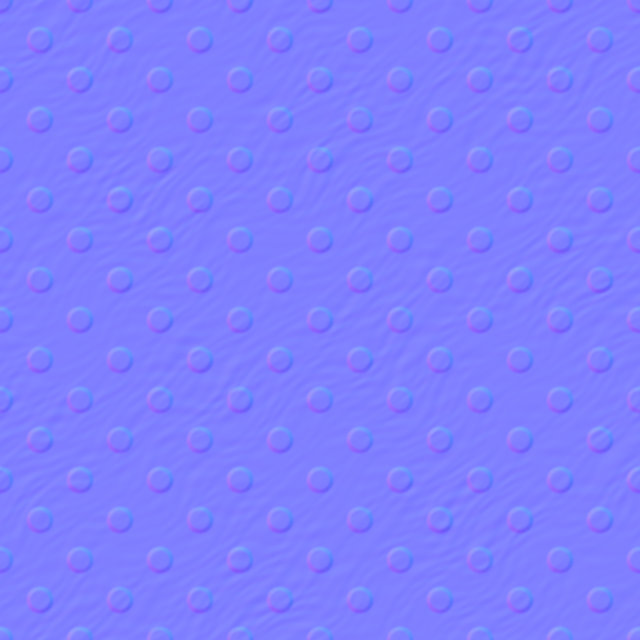
Give the GLSL for this texture map, as a Shadertoy shader.

```glsl
// Tangent-space normal map of a studded rubber sheet: staggered round studs
// with bevelled rims, over a faint leathery grain. The grain sums warped sines
// of whole-number frequency, so the sheet tiles without a seam.

const float TAU = 6.2831853;
const float REPEATS = 8.0;           // stud cells across and down
const float RIM_RADIUS = 0.143;      // middle of the bevel, in cells
const float RIM_WIDTH = 0.048;       // half width of the bevel, in cells
const float RIM_SLOPE = 0.27;        // steepest tilt of the bevel
const float CROWN_SLOPE = 0.03;      // gentle tilt of the stud top
const int GRAIN_WAVES = 14;
const float GRAIN_SLOPE = 0.013;
const float GRAIN_ANGLE = 2.03;      // mean direction across the wrinkles
const float GRAIN_SPREAD = 1.1;      // range of wrinkle directions
const vec2 GRAIN_FREQUENCY = vec2(22.0, 64.0);
const vec2 TILT_SIGN = vec2(-1.0, 1.0); // red channel runs right to left

float hash(float n) {
    return fract(sin(n * 12.9898) * 437.585);
}

// Offset from the nearest stud of a staggered lattice.
vec2 nearestStud(vec2 cell) {
    vec2 centre = fract(cell) - 0.5;
    vec2 corner = fract(cell + 0.5) - 0.5;
    return dot(centre, centre) < dot(corner, corner) ? centre : corner;
}

// Outward tilt of a stud: a soft bevel ring around a nearly flat crown.
vec2 studTilt(vec2 offset) {
    float radius = length(offset);
    float bevel = 1.0 - smoothstep(0.0, RIM_WIDTH, abs(radius - RIM_RADIUS));
    float crown = 1.0 - smoothstep(RIM_RADIUS - RIM_WIDTH, RIM_RADIUS, radius);
    float slope = RIM_SLOPE * bevel + CROWN_SLOPE * crown * radius / RIM_RADIUS;
    return slope * offset / max(radius, 0.0001);
}

// Tilt of the wrinkled grain, stronger in some broad patches than others.
vec2 grainTilt(vec2 uv) {
    vec2 warp = 0.007 * sin(TAU * (uv.yx * vec2(5.0, 4.0) + uv * vec2(3.0, 2.0)))
              + 0.003 * sin(TAU * (uv.yx * vec2(13.0, 11.0) - uv * vec2(7.0, 9.0)));
    vec2 tilt = vec2(0.0);
    for (int i = 0; i < GRAIN_WAVES; i++) {
        float seed = float(i) + 1.0;
        float angle = GRAIN_ANGLE + GRAIN_SPREAD * (hash(seed) - 0.5);
        float frequency = mix(GRAIN_FREQUENCY.x, GRAIN_FREQUENCY.y, hash(seed + 31.0));
        vec2 wave = round(frequency * vec2(cos(angle), sin(angle)));
        float phase = TAU * (dot(wave, uv + warp) + hash(seed + 67.0));
        tilt -= normalize(wave) * cos(phase);
    }
    float patches = sin(TAU * (uv.x + 2.0 * uv.y) + 1.0) * sin(TAU * (2.0 * uv.x - uv.y));
    return GRAIN_SLOPE * tilt * (0.75 + 0.4 * patches);
}

void mainImage(out vec4 fragColor, in vec2 fragCoord) {
    vec2 uv = fragCoord / iResolution.xy;
    vec2 tilt = studTilt(nearestStud(uv * REPEATS)) + grainTilt(uv);

    // Encode the unit normal as colour.
    vec3 normal = normalize(vec3(tilt * TILT_SIGN, 1.0));
    fragColor = vec4(0.5 + 0.5 * normal, 1.0);
}
```
